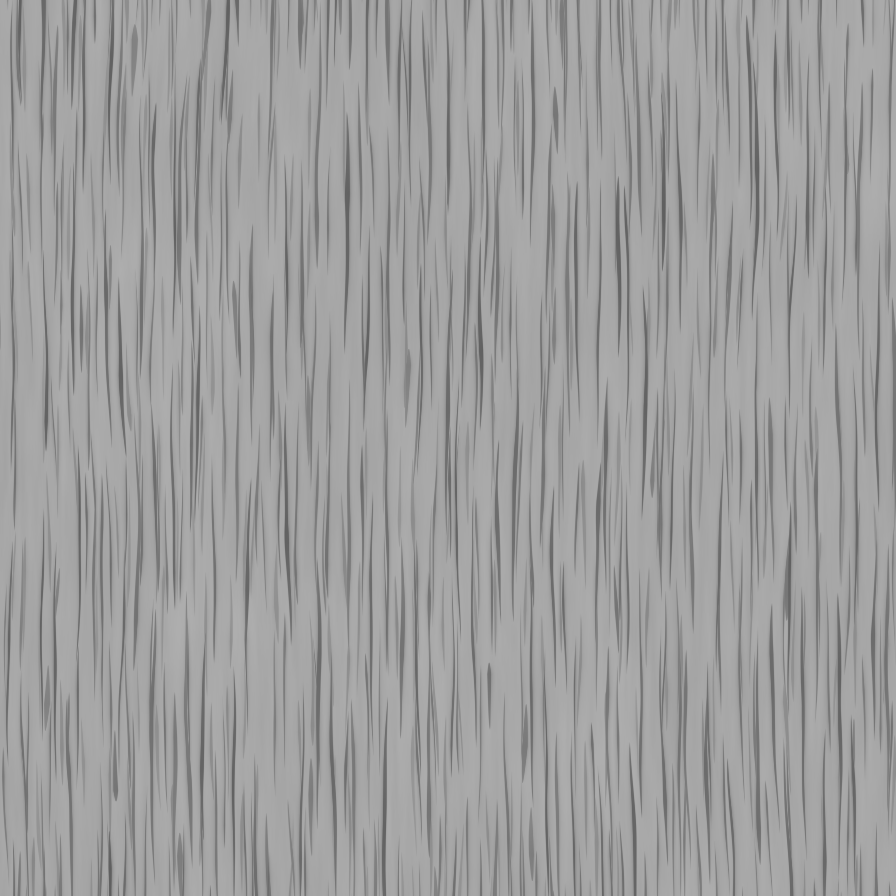
A Shadertoy shader for this texture:

```glsl
// Grey brushed bark: long, thin, tapering vertical grooves on a softly mottled surface.
// Each layer scatters one groove per cell of a column grid whose columns are shifted
// at random; the layers differ in density, length, width and depth.

#define SURFACE_GREY 0.660
#define GROOVE_DEPTH 0.280
#define MOTTLE 0.042
#define STREAK 0.045
#define WANDER 0.0022
#define TILT 0.008
#define SHADE_SPREAD 0.0017
#define SHADE_DEPTH 0.45

float hash(vec2 p) {
    return fract(sin(dot(p, vec2(127.1, 311.7))) * 43758.5453);
}

float noise(vec2 p) {
    vec2 cell = floor(p);
    vec2 f = fract(p);
    f = f * f * (3.0 - 2.0 * f);
    float low = mix(hash(cell), hash(cell + vec2(1.0, 0.0)), f.x);
    float high = mix(hash(cell + vec2(0.0, 1.0)), hash(cell + vec2(1.0, 1.0)), f.x);
    return mix(low, high, f.y);
}

float fbm(vec2 p) {
    float sum = 0.0;
    float gain = 0.5;
    for (int i = 0; i < 4; i++) {
        sum += gain * noise(p);
        p = p * 2.03 + 17.3;
        gain *= 0.5;
    }
    return sum;
}

// Darkness of one layer: grid = columns and rows per canvas height,
// halfWidth = widest half width of a groove, share = part of cells filled.
float grooves(vec2 uv, vec2 grid, float halfWidth, float share, float seed) {
    float soft = max(0.6 / iResolution.y, 0.0008);
    float column = floor(uv.x * grid.x);
    float dark = 0.0;
    for (int i = -1; i <= 1; i++) {
        float id = column + float(i);
        float y = uv.y * grid.y + 7.0 * hash(vec2(id, seed));
        vec2 key = vec2(id + seed * 13.7, floor(y) + seed * 5.1);
        float present = step(hash(key + 0.3), share);

        // Position along the groove, from 0 to 1
        float span = mix(0.65, 1.0, hash(key + 1.7));
        float start = (1.0 - span) * hash(key + 2.9);
        float t = clamp((fract(y) - start) / span, 0.0, 1.0);
        float peak = mix(0.15, 0.85, hash(key + 4.1));
        float rise = min(t / peak, (1.0 - t) / (1.0 - peak));
        float taper = pow(max(rise, 0.0), 0.55);

        // Wavy, slightly tilted centre line
        float phase = 6.283 * hash(key + 5.3);
        float centre = (id + 0.5 + 0.7 * (hash(key + 6.7) - 0.5)) / grid.x;
        centre += TILT * (hash(key + 7.9) - 0.5) * (t - 0.5);
        centre += WANDER * (0.7 * sin(uv.y * 17.0 + phase) + 0.25 * sin(uv.y * 43.0 + phase * 3.0));

        // Crisp core with a soft shade on one side; the width swells and thins
        float offset = uv.x - centre;
        float swell = 0.75 + 0.5 * noise(vec2(uv.y * 28.0, id * 3.7 + seed));
        float width = halfWidth * mix(0.55, 1.0, hash(key + 8.3)) * taper * swell;
        float core = 1.0 - smoothstep(width - soft, width + soft, abs(offset));
        core *= min(1.0, 1.5 * width / soft);
        float side = hash(key + 9.1) - 0.5;
        float spread = SHADE_SPREAD * (offset * side > 0.0 ? 1.0 : 0.2);
        float shade = SHADE_DEPTH * taper * exp(-max(abs(offset) - width, 0.0) / spread);
        float strength = mix(0.65, 1.0, hash(key + 10.7)) * mix(0.7, 1.0, taper);
        dark = max(dark, present * strength * max(core, shade));
    }
    return dark;
}

void mainImage(out vec4 fragColor, in vec2 fragCoord) {
    vec2 uv = fragCoord / iResolution.y;

    // Shared slow bend keeps neighbouring grooves roughly parallel
    vec2 bent = uv;
    bent.x += 0.010 * (noise(uv * vec2(7.0, 5.0)) - 0.5);

    // Long deep grooves, thin cracks, faint scratches and narrow wedges
    float dark = grooves(bent, vec2(55.0, 3.2), 0.0025, 0.88, 1.0);
    dark = max(dark, 0.85 * grooves(bent, vec2(61.0, 5.0), 0.0016, 0.72, 2.0));
    dark = max(dark, 0.45 * grooves(bent, vec2(53.0, 6.5), 0.0022, 0.65, 3.0));
    dark = max(dark, 0.80 * grooves(bent, vec2(28.0, 9.0), 0.0034, 0.12, 4.0));

    // Cloudy surface with fine vertical streaks
    float grey = SURFACE_GREY;
    grey += MOTTLE * (fbm(uv * vec2(9.0, 6.0)) - 0.47);
    grey += STREAK * (fbm(bent * vec2(130.0, 10.0) + 31.0) - 0.47);
    grey -= GROOVE_DEPTH * dark;
    fragColor = vec4(vec3(grey), 1.0);
}
```
